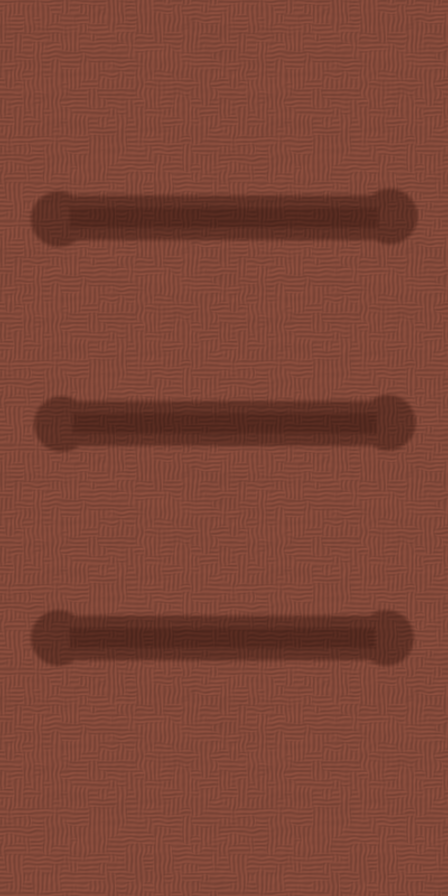
Reproduce this pattern procedurally as a Shadertoy shader.

```glsl
const float TAU = 6.2831853;
const float THREADS = 48.0;      // threads per cloth tile
const float TILES_ACROSS = 2.0;

float hash(vec2 p) {
    return fract(sin(dot(p, vec2(127.1, 311.7))) * 43758.5453);
}

// Value noise that wraps after the given number of cells
float tiledNoise(vec2 p, vec2 period) {
    vec2 cell = floor(p);
    vec2 f = fract(p);
    f = f * f * (3.0 - 2.0 * f);
    vec2 lo = mod(cell, period);
    vec2 hi = mod(cell + 1.0, period);
    return mix(mix(hash(lo), hash(vec2(hi.x, lo.y)), f.x),
               mix(hash(vec2(lo.x, hi.y)), hash(hi), f.x), f.y);
}

// Height of a coarse weave whose threads pass over and under irregularly
float weaveHeight(vec2 q) {
    float wobble = tiledNoise(q * 0.5 + 7.0, vec2(THREADS * 0.5)) - 0.5;
    vec2 ridge = 0.5 + 0.5 * cos(TAU * (q + 0.5 * wobble));
    float over = smoothstep(0.35, 0.65, tiledNoise(q * 0.5, vec2(THREADS * 0.5)));
    return mix(ridge.y, ridge.x, over) + 0.5 * tiledNoise(q, vec2(THREADS));
}

float weaveRelief(vec2 q, vec2 toLight) {
    return weaveHeight(q - toLight) - weaveHeight(q + toLight);
}

float boxDistance(vec2 p, vec2 halfSize) {
    vec2 d = abs(p) - halfSize;
    return length(max(d, 0.0)) + min(max(d.x, d.y), 0.0);
}

float softFill(float distance, float blur) {
    return 1.0 - smoothstep(-blur, blur, distance);
}

// Darkness of a blurred bar with a round cap at each end
float rungShade(vec2 p, vec2 left, vec2 right) {
    vec2 centre = 0.5 * (left + right);
    float halfLength = 0.5 * (right.x - left.x);
    float capDistance = min(length(p - left), length(p - right)) - 0.062;
    float cap = softFill(capDistance, 0.007);
    float band = softFill(boxDistance(p - centre, vec2(halfLength, 0.050)), 0.008);
    float core = softFill(boxDistance(p - centre, vec2(halfLength - 0.015, 0.032)), 0.017);
    return max(0.27 * max(cap, band), 0.37 * core);
}

void mainImage(out vec4 fragColor, in vec2 fragCoord) {
    vec2 p = fragCoord / iResolution.x;

    // Three rungs, slightly uneven in place and slope
    float shade = 0.0;
    for (int i = 0; i < 3; i++) {
        float row = float(i);
        float sway = cos(0.5 * TAU * row);
        float height = 0.581 + 0.469 * row - 0.005 * sway;
        float tilt = 0.0015 * row;
        vec2 left = vec2(0.1345 - 0.0035 * sway, height - tilt);
        vec2 right = vec2(0.862 + 0.004 * row, height + tilt);
        shade = max(shade, rungShade(p, left, right));
    }

    // Embossed cloth with faint streaks along the threads
    vec2 q = p * THREADS * TILES_ACROSS;
    float relief = weaveRelief(q, vec2(-0.14, 0.14));
    float streak = tiledNoise(q * vec2(0.125, 1.0), vec2(THREADS * 0.125, THREADS)) - 0.5;

    vec3 clay = vec3(0.510, 0.284, 0.225);
    vec3 stain = 1.0 - shade * vec3(0.96, 1.16, 1.24);
    vec3 colour = clay * stain * (1.0 + 0.10 * relief + 0.03 * streak);
    fragColor = vec4(colour, 1.0);
}
```
